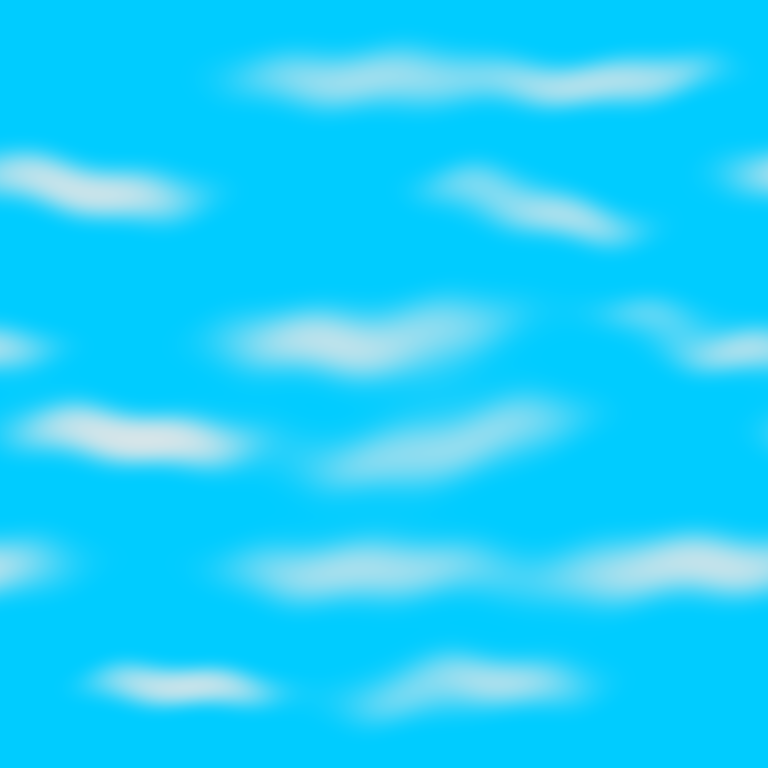
A WebGL 2 fragment shader for this texture:

```glsl
#version 300 es
precision highp float;
// Soft, flat clouds drifting across a bright cyan sky.
// A jittered, staggered grid places the clouds; each one is a bent chain of
// Gaussian puffs, and the summed density blends sky into pale grey.

uniform vec2 u_resolution;
out vec4 fragColor;

const float ROWS = 6.0;
const float COLUMNS = 2.0;

vec4 hash4(vec2 cell) {
    vec4 seed = vec4(dot(cell, vec2(127.1, 311.7)), dot(cell, vec2(269.5, 183.3)),
                     dot(cell, vec2(419.2, 371.9)), dot(cell, vec2(88.3, 157.6)));
    return fract(sin(seed + 2.7) * 43758.55);
}

// Shortest offset on a plane that repeats every unit
vec2 wrapOffset(vec2 d) {
    return fract(d + 0.5) - 0.5;
}

// Three overlapping puffs along a tilted, bent line
float cloudDensity(vec2 offset, vec4 shape) {
    float size = mix(0.75, 1.2, shape.x);
    float tilt = (shape.y - 0.5) * 0.07;
    float bend = (shape.z - 0.5) * 0.07;
    float density = 0.0;
    for (float k = -1.0; k <= 1.0; k++) {
        vec2 puff = vec2(0.1 * k, tilt * k + bend * (k * k - 0.67)) * size;
        vec2 d = (offset - puff) / (vec2(0.1, 0.042) * size);
        density += exp(-dot(d, d));
    }
    return density * mix(0.45, 0.66, shape.w);
}

void main() {
    vec2 p = gl_FragCoord.xy / u_resolution.y;

    // Gentle waviness of the outlines
    p.y += 0.005 * sin(6.28318 * (3.0 * p.x + p.y)) + 0.003 * sin(6.28318 * (7.0 * p.x - 2.0 * p.y));

    // Sum all clouds of the repeating sky
    float density = 0.0;
    for (float row = 0.0; row < ROWS; row++) {
        for (float column = 0.0; column < COLUMNS; column++) {
            vec2 cell = vec2(column, row);
            vec2 jitter = (hash4(cell).xy - 0.5) * vec2(0.2, 0.05);
            float stagger = 0.5 * mod(row, 2.0);
            vec2 center = (cell + vec2(0.3 + stagger, 0.5)) / vec2(COLUMNS, ROWS) + jitter;
            density += cloudDensity(wrapOffset(p - center), hash4(cell + 17.0));
        }
    }

    // Sky to cloud colour
    float cover = smoothstep(0.1, 1.2, density);
    vec3 color = mix(vec3(0.0, 0.80, 1.0), vec3(0.86, 0.90, 0.91), cover);
    fragColor = vec4(color, 1.0);
}
```
